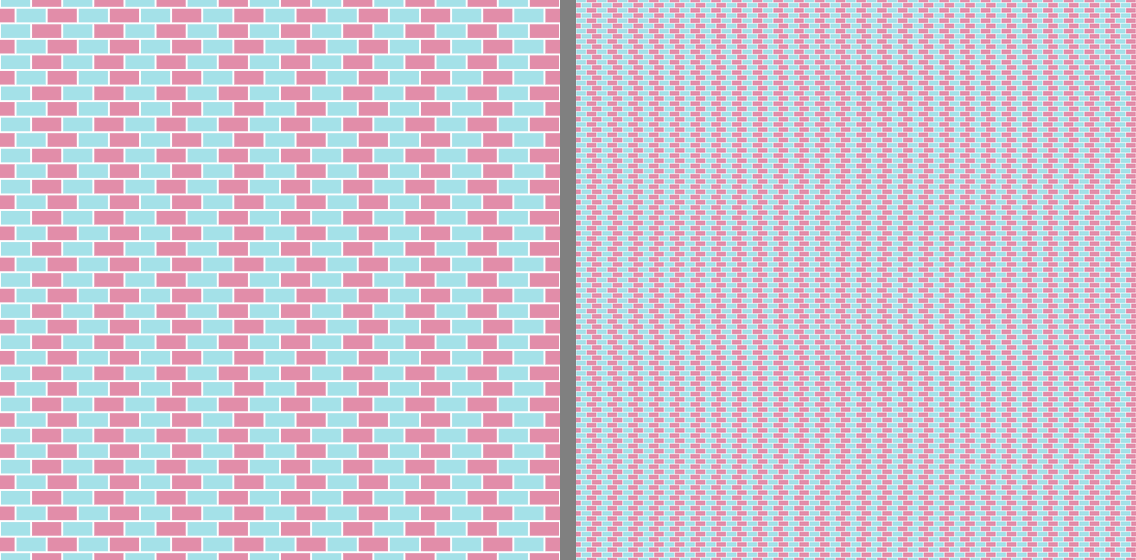
Left, the tile; right, the same tile 3 across and 3 down.
Give the GLSL for this pattern, as a WebGL 2 fragment shader.

```glsl
#version 300 es
precision highp float;
// Seamless running-bond wall of alternating pale blue and pink bricks with white joints.

uniform vec2 u_resolution;
out vec4 fragColor;

// Both counts must be even for the wall to tile.
const vec2 BRICK_COUNT = vec2(18.0, 36.0);
const float JOINT_WIDTH = 0.00347;    // in canvas units
const float CORNER_RADIUS = 0.0006;   // in canvas units
const float ROW_SHIFT = 0.5;          // in brick widths, on odd rows

const vec3 BLUE = vec3(0.645, 0.882, 0.910);
const vec3 PINK = vec3(0.885, 0.552, 0.664);
const vec3 JOINT = vec3(0.995, 0.995, 1.0);

float roundedBox(vec2 p, vec2 halfSize, float radius) {
    vec2 q = abs(p) - halfSize + radius;
    return length(max(q, 0.0)) + min(max(q.x, q.y), 0.0) - radius;
}

void main() {
    vec2 uv = gl_FragCoord.xy / u_resolution;
    float pixel = 1.0 / min(u_resolution.x, u_resolution.y);

    // Rows are centred on the canvas edge, so half a row wraps around.
    vec2 grid = uv * BRICK_COUNT + vec2(0.0, 0.5);
    float oddRow = mod(floor(grid.y), 2.0);
    grid.x -= ROW_SHIFT * oddRow;

    // Local position inside the brick cell, in canvas units.
    vec2 cellSize = 1.0 / BRICK_COUNT;
    vec2 local = (fract(grid) - 0.5) * cellSize;
    vec2 halfBrick = 0.5 * (cellSize - JOINT_WIDTH);
    float distanceToBrick = roundedBox(local, halfBrick, CORNER_RADIUS);
    float coverage = clamp(0.5 - distanceToBrick / pixel, 0.0, 1.0);

    // Colours alternate along each row.
    float oddColumn = mod(floor(grid.x), 2.0);
    vec3 brick = mix(BLUE, PINK, oddColumn);
    fragColor = vec4(mix(JOINT, brick, coverage), 1.0);
}
```
